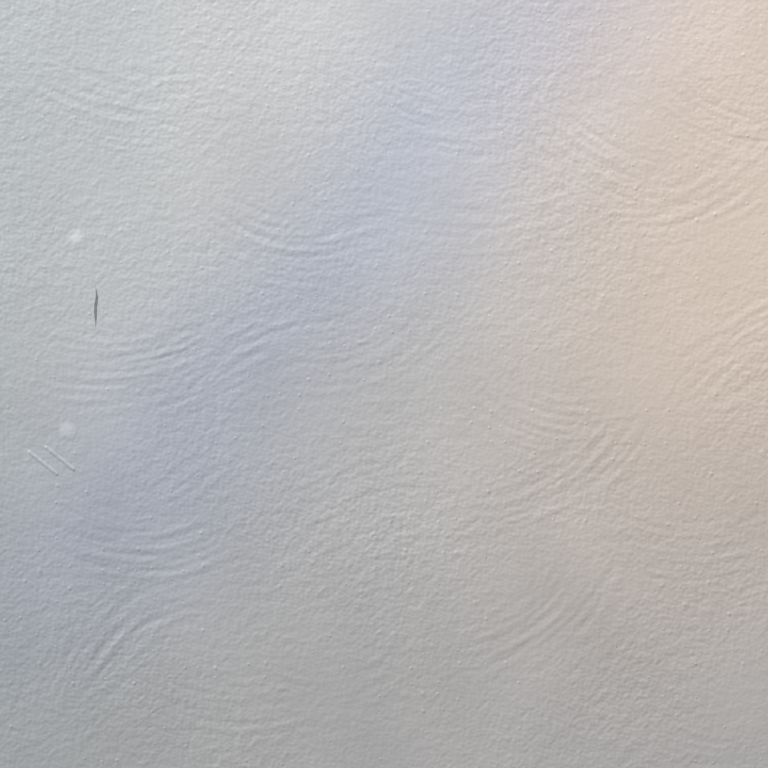
This texture is drawn by a Shadertoy shader. Its source:

```glsl
// Painted plaster wall with fine grain, curved trowel strokes and soft blue and warm light.

vec2 hash2(vec2 p) {
    vec3 q = fract(p.xyx * vec3(0.1031, 0.1030, 0.0973));
    q += dot(q, q.yzx + 33.33);
    return fract((q.xx + q.yz) * q.zy);
}

float gradientNoise(vec2 p) {
    vec2 i = floor(p), f = fract(p);
    vec2 u = f * f * f * (f * (f * 6.0 - 15.0) + 10.0);
    vec2 e = vec2(0.0, 1.0);
    float a = dot(hash2(i) * 2.0 - 1.0, f);
    float b = dot(hash2(i + e.yx) * 2.0 - 1.0, f - e.yx);
    float c = dot(hash2(i + e.xy) * 2.0 - 1.0, f - e.xy);
    float d = dot(hash2(i + e.yy) * 2.0 - 1.0, f - e.yy);
    return mix(mix(a, b, u.x), mix(c, d, u.x), u.y);
}

float segmentDistance(vec2 p, vec2 a, vec2 b) {
    vec2 ab = b - a;
    return length(p - a - ab * clamp(dot(p - a, ab) / dot(ab, ab), 0.0, 1.0));
}

// Fans of concentric ridges, each arching up or sagging down
float trowelStrokes(vec2 p) {
    float height = 0.0;
    for (int k = 0; k < 25; k++) {
        float id = float(k);
        vec2 cell = vec2(mod(id, 5.0), floor(id / 5.0));
        vec2 jitter = hash2(cell + 17.0), shape = hash2(cell + 71.0);
        vec2 middle = (cell + jitter) / 5.0;
        float radius = mix(0.14, 0.32, shape.x);
        float angle = (shape.y < 0.35 ? 1.57 : -1.57) + (jitter.y - 0.5) * 1.4;
        vec2 axis = vec2(cos(angle), sin(angle));
        vec2 q = p - middle + axis * radius;
        q = vec2(dot(q, axis), dot(q, vec2(-axis.y, axis.x)));
        float r = length(q), arc = atan(q.y, q.x) * radius;
        float mask = smoothstep(0.08, 0.01, abs(r - radius)) * smoothstep(0.17, 0.03, abs(arc));
        float ridges = gradientNoise(vec2(r * 105.0 + arc * 7.0, arc * 13.0) + id * 23.0);
        height += mask * ridges * mix(0.3, 1.0, jitter.x);
    }
    return height;
}

// Sparse raised specks and a few pits, clustered in places
float specks(vec2 p) {
    vec2 g = p * 48.0, cell = floor(g), rnd = hash2(cell + 5.0);
    float size = mix(0.07, 0.19, rnd.y * rnd.y);
    float d = length(fract(g) - 0.25 - 0.5 * hash2(cell + 91.0));
    float present = step(0.78 - 0.5 * gradientNoise(cell * 0.13), rnd.x);
    return present * (rnd.y < 0.25 ? -0.8 : 1.0) * smoothstep(size, size * 0.2, d);
}

// Two paint blobs and a pair of raised scratches near the left edge
float blemishes(vec2 p) {
    float height = 0.0;
    for (int k = 0; k < 2; k++) {
        float n = float(k);
        float blob = length(p - vec2(0.10 - 0.012 * n, 0.69 - 0.25 * n));
        height += 0.7 * smoothstep(0.015, 0.003, blob);
        vec2 start = vec2(0.038 + 0.022 * n, 0.412 + 0.006 * n);
        float scratch = segmentDistance(p, start, start + vec2(0.035, -0.028));
        height += 0.9 * smoothstep(0.0035, 0.0005, scratch);
    }
    return height;
}

float plasterHeight(vec2 p) {
    float patches = 0.9 + 0.8 * gradientNoise(p * 5.0 + 3.0) + 0.3 * smoothstep(0.7, 0.0, p.x) * p.y;
    float grain = 0.42 * gradientNoise(p * 120.0) + 0.36 * gradientNoise(p * vec2(190.0, 215.0) + 40.0);
    grain += 0.5 * gradientNoise(p * vec2(48.0, 66.0) + 9.0);
    return grain * patches + 1.2 * trowelStrokes(p) + 0.42 * specks(p) + blemishes(p);
}

// Grey wall, a diagonal bluish band and warm light on the right
vec3 wallColor(vec2 p) {
    vec2 w = p + 0.07 * vec2(gradientNoise(p * 3.0), gradientNoise(p * 3.0 + 31.0));
    vec3 color = mix(vec3(0.655, 0.650, 0.648), vec3(0.778, 0.778, 0.780), smoothstep(-0.1, 1.0, w.y));
    color -= vec3(0.035, 0.016, 0.006) * pow(max(1.0 - w.x, 0.0), 3.0);
    vec2 glow = (w - vec2(0.36, 0.98)) * vec2(1.0, 1.2);
    color += 0.028 * exp(-dot(glow, glow) * 16.0);
    float across = dot(w - vec2(0.38, 0.57), normalize(vec2(0.72, -0.62)));
    color += vec3(-0.030, -0.016, 0.024) * exp(-across * across * 60.0) * smoothstep(0.0, 0.4, w.y);
    float warm = smoothstep(-0.22, 0.20, w.x - 0.65 - 0.10 * w.y) * smoothstep(-0.1, 0.65, w.y);
    color += vec3(0.072, 0.016, -0.032) * warm;
    color += 0.030 * gradientNoise(p * 4.0 + 12.0) + 0.020 * gradientNoise(p * 11.0 + 7.0);
    return color;
}

void mainImage(out vec4 fragColor, in vec2 fragCoord) {
    vec2 p = fragCoord / iResolution.xy;

    // Relief lit from the upper left
    vec2 towardLight = vec2(-0.0012, 0.0021);
    float relief = plasterHeight(p) - plasterHeight(p + towardLight);
    vec3 color = wallColor(p) + clamp(relief * 0.155, -0.20, 0.13);

    // Pale blob tops
    float blobs = min(length(p - vec2(0.10, 0.69)), length(p - vec2(0.088, 0.44)));
    color += 0.05 * smoothstep(0.014, 0.004, blobs);

    // Thin vertical crack
    vec2 crack = p - vec2(0.125 + 0.004 * gradientNoise(p * 50.0), 0.60);
    float thickness = 0.0022 * smoothstep(0.035, 0.0, abs(crack.y));
    color -= 0.22 * smoothstep(thickness + 0.001, thickness - 0.001, abs(crack.x)) * smoothstep(0.035, 0.015, abs(crack.y));

    fragColor = vec4(color, 1.0);
}
```
